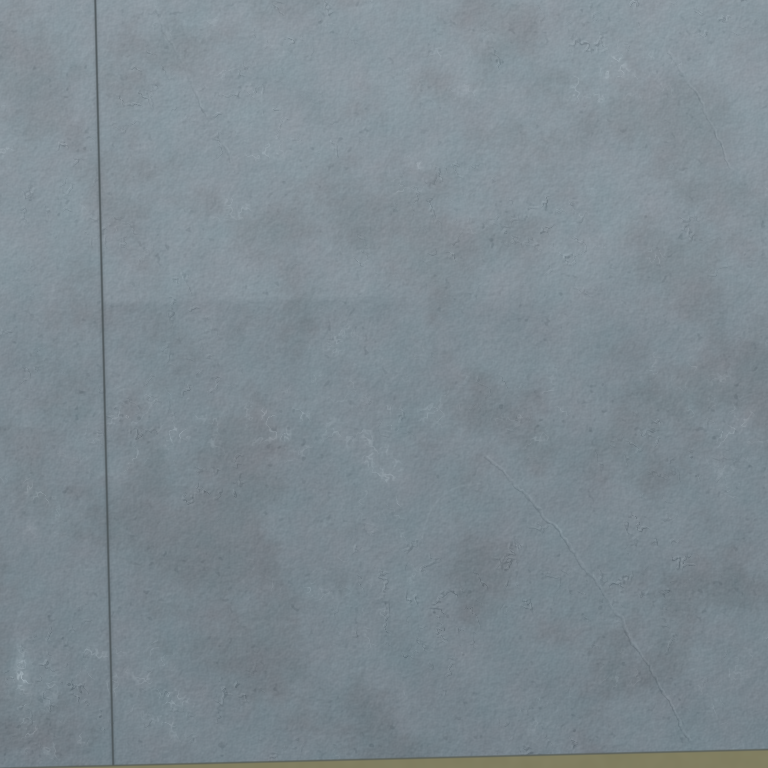
A WebGL 2 fragment shader for this texture:

```glsl
#version 300 es
precision highp float;

uniform vec2 u_resolution;
out vec4 fragColor;

vec2 hashGradient(vec2 cell) {
    vec3 q = fract(cell.xyx * vec3(0.1031, 0.1030, 0.0973));
    q += dot(q, q.yzx + 33.33);
    float angle = 6.28318 * fract((q.x + q.y) * q.z);
    return vec2(cos(angle), sin(angle));
}

float gradientNoise(vec2 p) {
    vec2 i = floor(p);
    vec2 f = p - i;
    vec2 u = f * f * f * (f * (f * 6.0 - 15.0) + 10.0);
    float a = dot(hashGradient(i), f);
    float b = dot(hashGradient(i + vec2(1, 0)), f - vec2(1, 0));
    float c = dot(hashGradient(i + vec2(0, 1)), f - vec2(0, 1));
    float d = dot(hashGradient(i + 1.0), f - 1.0);
    return mix(mix(a, b, u.x), mix(c, d, u.x), u.y);
}

float fbm(vec2 p, int octaves, float gain) {
    float sum = 0.0;
    float amplitude = 1.0;
    for (int i = 0; i < octaves; i++) {
        sum += amplitude * gradientNoise(p);
        p = mat2(1.6, 1.2, -1.2, 1.6) * p + 17.3;
        amplitude *= gain;
    }
    return sum;
}

// Short ragged lines along the zero crossings of warped noise
float veins(vec2 p, float scale, float width) {
    vec2 warp = vec2(fbm(p * 45.0, 3, 0.65), fbm(p * 45.0 + 41.0, 3, 0.65));
    float n = gradientNoise((p + 0.017 * warp) * scale);
    return 1.0 - smoothstep(0.0, width, abs(n));
}

float segmentDistance(vec2 p, vec2 a, vec2 b) {
    vec2 ab = b - a;
    return length(p - a - ab * clamp(dot(p - a, ab) / dot(ab, ab), 0.0, 1.0));
}

float curveDistance(vec2 p, vec2 a, vec2 b, vec2 c) {
    float nearest = 1.0;
    vec2 previous = a;
    for (int i = 1; i <= 12; i++) {
        float t = float(i) / 12.0;
        vec2 point = mix(mix(a, b, t), mix(b, c, t), t);
        nearest = min(nearest, segmentDistance(p, previous, point));
        previous = point;
    }
    return nearest;
}

float stroke(float dist, float halfWidth, float blur) {
    return 1.0 - smoothstep(halfWidth - blur, halfWidth + blur, dist);
}

// Dark crack with a pale lip beside it
float crack(vec2 p, vec2 a, vec2 b, vec2 c, float blur) {
    vec2 q = p + 0.005 * vec2(fbm(p * 35.0, 4, 0.6), fbm(p * 35.0 + 9.0, 4, 0.6));
    float dark = stroke(curveDistance(q, a, b, c), 0.0006, blur);
    float lip = stroke(curveDistance(q - vec2(0.002, 0.0025), a, b, c), 0.0010, blur);
    float strength = 0.6 + 0.9 * gradientNoise(p * 27.0) + 0.6 * gradientNoise(p * 90.0);
    return (0.6 * lip - dark) * clamp(strength, 0.0, 1.0);
}

// Slow rise in light, with a step that softens to the sides
float wallLight(vec2 p, float jointX) {
    float edge = p.y - 0.603 - 0.019 * p.x;
    float softness = mix(0.004, 0.06, smoothstep(0.4, 0.95, p.x));
    softness = mix(0.09, softness, step(jointX, p.x));
    return -0.050 + 0.063 * p.y + 0.024 * smoothstep(-softness, softness, edge);
}

// Embossed roughness, fine grain and small dark pits
float grain(vec2 p) {
    vec2 lightOffset = vec2(-0.0014, 0.0016);
    float relief = fbm(p * 80.0, 3, 0.7) - fbm((p + lightOffset) * 80.0, 3, 0.7);
    float pits = smoothstep(0.32, 0.75, fbm(p * 85.0 + 11.0, 2, 0.7));
    pits *= smoothstep(-0.3, 0.3, gradientNoise(p * 12.0 + 4.0));
    return 0.030 * relief + 0.020 * gradientNoise(p * 210.0) - 0.045 * pits;
}

float surfaceMarks(vec2 p, float blur) {
    // Clusters of dark crackle with offset highlights
    float cluster = smoothstep(0.0, 0.5, fbm(p * 6.5 + 23.0, 4, 0.6));
    cluster *= smoothstep(-0.1, 0.35, gradientNoise(p * 43.0));
    float marks = cluster * (0.04 * veins(p + vec2(0.002, -0.0025), 32.0, 0.08)
                           - 0.075 * veins(p, 32.0, 0.075));

    // Pale chalky flecks, densest in a worn streak near the lower left
    float wear = smoothstep(0.05, 0.55, fbm(p * 5.5 + 61.0, 4, 0.6));
    wear *= smoothstep(-0.15, 0.4, gradientNoise(p * 38.0 + 7.0));
    vec2 streak = (p - vec2(0.03, 0.12)) / vec2(0.011, 0.055);
    float worn = exp(-dot(streak, streak));
    float flecks = veins(p + 5.0, 40.0, 0.12);
    marks += (0.06 * wear + 0.05 * worn) * flecks + 0.012 * wear;
    marks += worn * (0.035 + 0.06 * fbm(p * 60.0, 2, 0.6));

    // Long diagonal fractures
    marks += 0.07 * crack(p, vec2(0.63, 0.404), vec2(0.76, 0.30), vec2(0.898, 0.03), blur);
    marks += 0.06 * crack(p, vec2(0.87, 0.93), vec2(0.92, 0.86), vec2(0.95, 0.78), blur);
    marks += 0.04 * crack(p, vec2(0.20, 0.99), vec2(0.23, 0.92), vec2(0.30, 0.79), blur);
    float arc = curveDistance(p, vec2(0.55, 0.30), vec2(0.56, 0.37), vec2(0.625, 0.37));
    return marks + 0.02 * stroke(arc, 0.0012, blur);
}

void main() {
    vec2 p = gl_FragCoord.xy / u_resolution;
    float pixel = 1.0 / min(u_resolution.x, u_resolution.y);
    float blur = max(pixel, 0.0012);
    float jointX = 0.1475 - 0.0235 * p.y;

    // Blue-grey wall with ragged, warmer dark patches
    vec3 color = vec3(0.509, 0.556, 0.586) + wallLight(p, jointX);
    float patches = smoothstep(-0.1, 0.45, fbm(p * 5.0 + 3.0, 6, 0.62));
    color -= vec3(0.023, 0.032, 0.036) * patches;
    color += 0.018 * fbm(p * 14.0 + 80.0, 5, 0.65);
    color += vec3(0.012, -0.003, -0.003) * fbm(p * 16.0 + 31.0, 4, 0.6);
    color += grain(p) + surfaceMarks(p, blur);

    // Panel joint
    float jointDistance = abs(p.x - jointX);
    color *= 1.0 - 0.07 * stroke(jointDistance, 0.003, 0.003);
    color = mix(color, vec3(0.29, 0.32, 0.33), 0.85 * stroke(jointDistance, 0.0012, blur));

    // Olive strip under a dark lower edge
    float edgeHeight = p.y - (-0.0005 + 0.0245 * p.x);
    vec3 olive = vec3(0.50, 0.49, 0.38) + 0.012 * fbm(p * 40.0, 2, 0.55);
    color = mix(color, olive, 1.0 - smoothstep(-blur, blur, edgeHeight));
    color = mix(color, vec3(0.33, 0.35, 0.33), 0.75 * stroke(abs(edgeHeight), 0.0011, blur));

    fragColor = vec4(color, 1.0);
}
```
